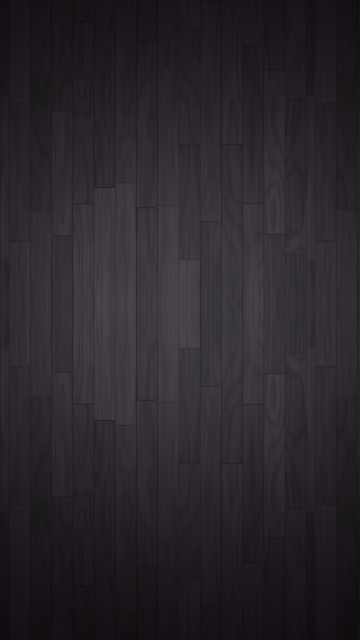
A WebGL 1 fragment shader for this texture:

```glsl
precision highp float;
// Dark wood floor of narrow upright boards, mirrored about a middle line, under a soft vignette.

uniform vec2 u_resolution;

#define BOARD_WIDTH 0.059
#define TILE_WIDTH 0.85
#define TILE_START 0.025
#define MIRROR_Y 0.525
#define SEAM_WIDTH 0.0011
#define SEAM_DEPTH 0.22
#define TONE_SPREAD 0.18
#define RING_COUNT 4.5
#define RING_DEPTH 0.13
#define VIGNETTE vec2(1.75, 6.0)
#define WOOD_DARK vec3(0.038, 0.023, 0.040)
#define WOOD_LIGHT vec3(0.265, 0.251, 0.272)

float hash(vec2 p) {
  return fract(sin(dot(p, vec2(127.1, 311.7))) * 43758.5453);
}

float noise(vec2 p) {
  vec2 i = floor(p);
  vec2 f = fract(p);
  f = f * f * (3.0 - 2.0 * f);
  float low = mix(hash(i), hash(i + vec2(1.0, 0.0)), f.x);
  float high = mix(hash(i + vec2(0.0, 1.0)), hash(i + vec2(1.0, 1.0)), f.x);
  return mix(low, high, f.y);
}

// 1 on a line of the given half width, 0 away from it
float line(float dist, float halfWidth, float blur) {
  return 1.0 - smoothstep(halfWidth - blur, halfWidth + blur, dist);
}

// Growth rings and fine fibres; across runs 0 to 1 over a board
float woodGrain(float across, float along, vec2 board) {
  vec2 seed = 40.0 * vec2(hash(board + 3.1), hash(board + 7.7));
  float figure = hash(board + 5.3);
  float height = noise(vec2(across * 1.6, along * 7.0) + seed);
  height += 0.12 * noise(vec2(across * 4.0, along * 32.0) + seed);
  height = mix(across * 0.7, height, 0.45 + 0.55 * figure);
  float ring = 0.5 + 0.5 * sin(6.2832 * RING_COUNT * height);
  float fibre = noise(vec2(across * 14.0, along * 22.0) + seed);
  float cloud = noise(vec2(across * 2.0, along * 12.0) + seed.yx);
  float strength = RING_DEPTH * (0.35 + 0.65 * figure);
  return 1.0 - strength * ring * ring * ring
    + 0.12 * (fibre - 0.5) + 0.09 * (cloud - 0.5);
}

void main() {
  vec2 uv = gl_FragCoord.xy / u_resolution;
  vec2 pixel = 1.0 / u_resolution;
  float along = abs(uv.y - MIRROR_Y);

  // Columns; the tile ends with one cut, narrow board
  float tileX = mod(uv.x - TILE_START, TILE_WIDTH);
  float column = floor(tileX / BOARD_WIDTH);
  float fromLeft = tileX - column * BOARD_WIDTH;
  float boardWidth = min(BOARD_WIDTH, TILE_WIDTH - column * BOARD_WIDTH);
  float seamDist = min(fromLeft, boardWidth - fromLeft);

  // End joints, staggered by column
  float boardLength = mix(0.17, 0.36, hash(vec2(column, 2.3)));
  float row = along / boardLength + mix(0.12, 0.85, hash(vec2(column, 9.1)));
  vec2 board = vec2(column, floor(row));
  float jointDist = min(fract(row), 1.0 - fract(row)) * boardLength;

  // Surface: board tone, grain and seams
  float shade = 1.0 + TONE_SPREAD * (hash(board + 11.7) - 0.5);
  shade *= woodGrain(fromLeft / BOARD_WIDTH, along, board);
  float seam = line(seamDist, SEAM_WIDTH, pixel.x);
  float joint = line(jointDist, SEAM_WIDTH * 0.6, pixel.y);
  float seamDepth = SEAM_DEPTH * (0.5 + hash(vec2(column, 17.0)));
  shade *= 1.0 - seamDepth * max(seam, joint);

  // Soft light from the middle
  vec2 offCentre = uv - vec2(0.5, MIRROR_Y);
  float light = exp(-dot(VIGNETTE, offCentre * offCentre));
  vec3 colour = mix(WOOD_DARK, WOOD_LIGHT, light) * shade;

  // Faint dither against banding
  colour += (hash(floor(uv * 512.0)) - 0.5) * 0.006;
  gl_FragColor = vec4(clamp(colour, 0.0, 1.0), 1.0);
}
```
